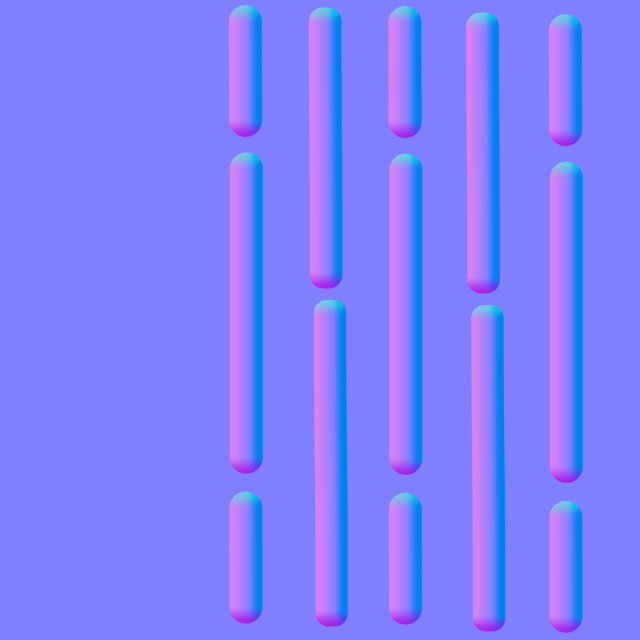
Write a WebGL 1 fragment shader that draws this texture map.

```glsl
precision highp float;
// Tangent-space normal map of rounded vertical bars on a flat surface.
// Each bar is a rounded-box distance mask filled with a bevel profile;
// two loops lay out columns of three bars and staggered columns of two.
uniform vec2 u_resolution;

const vec3 FLAT_NORMAL = vec3(0.502, 0.502, 1.0);
const float HALF_WIDTH = 0.0258;

float roundedBox(vec2 p, vec2 halfSize, float radius) {
  vec2 q = abs(p) - halfSize + radius;
  return length(max(q, 0.0)) + min(max(q.x, q.y), 0.0) - radius;
}

// side runs -1..1 across the bar; up and down run 0..1 through the caps
vec3 bevelColor(float side, float up, float down) {
  float red = 0.85 - 0.34 * smoothstep(-0.95, 0.4, side)
                   - 0.51 * smoothstep(0.12, 0.78, side);
  float blue = 1.0 - 0.06 * smoothstep(0.2, 0.9, abs(side));
  vec3 color = vec3(red, 0.502, blue);

  // Upper cap turns cyan, except beyond the fold at its right shoulder
  float fold = 1.0 - 0.65 * smoothstep(-0.08, 0.15, side - 0.5 - 0.45 * up);
  vec3 upper = vec3(mix(red, 0.28, 0.6) - 0.25 * smoothstep(0.0, 0.6, side),
                    0.80, 0.89);
  color = mix(color, upper, up * fold);

  // Lower cap turns violet
  vec3 lower = vec3(mix(red, 0.66, 0.75), 0.14, 0.92);
  return mix(color, lower, down);
}

// Paints one bar between two heights; lean shifts its foot sideways
vec3 paintBar(vec3 base, vec2 p, float x, float top, float bottom,
              float lean, float halfWidth, float roundness) {
  float along = clamp((top - p.y) / (top - bottom), 0.0, 1.0);
  float offset = p.x - x - lean * smoothstep(0.1, 0.8, along);
  vec2 local = vec2(offset, p.y - 0.5 * (top + bottom));
  vec2 halfSize = vec2(halfWidth, 0.5 * (top - bottom));
  float d = roundedBox(local, halfSize, halfWidth * roundness);

  float capStart = halfSize.y - halfWidth;
  float up = smoothstep(-0.1, 1.0, (local.y - capStart) / halfWidth);
  float down = smoothstep(-0.1, 1.0, (-local.y - capStart) / halfWidth);
  vec3 color = bevelColor(offset / halfWidth, up, down);

  float soft = max(0.0011, 0.7 / u_resolution.y);
  return mix(base, color, 1.0 - smoothstep(-soft, soft, d));
}

void main() {
  vec2 p = gl_FragCoord.xy / u_resolution;
  vec3 color = FLAT_NORMAL;

  // Columns of short, long, short bars, sinking toward the right
  for (int i = 0; i < 3; i++) {
    float k = float(i);
    float x = 0.3838 + 0.25 * k - 0.0008 * mod(k, 2.0);
    float drop = 0.0018 * k * k * k;
    color = paintBar(color, p, x - 0.0004, 0.9922 - drop, 0.7862 - drop,
                     0.0003, HALF_WIDTH, 1.0);
    color = paintBar(color, p, x + 0.001, 0.7617 - drop, 0.2598 - drop,
                     0.0, HALF_WIDTH, 1.0);
    color = paintBar(color, p, x + 0.0003, 0.2318 - drop, 0.0258 - drop,
                     0.0003, HALF_WIDTH, 1.0);
  }

  // Staggered columns of two long, slightly leaning bars
  for (int i = 0; i < 2; i++) {
    float k = float(i);
    float x = 0.508 + 0.246 * k;
    float drop = 0.0078 * k;
    color = paintBar(color, p, x, 0.9883 - drop, 0.5492 - drop,
                     0.0016, HALF_WIDTH - 0.0003, 0.85);
    color = paintBar(color, p, x + 0.0076, 0.5313 - drop, 0.0212 - drop,
                     0.0026, HALF_WIDTH - 0.0005, 0.8);
  }

  gl_FragColor = vec4(color, 1.0);
}
```
